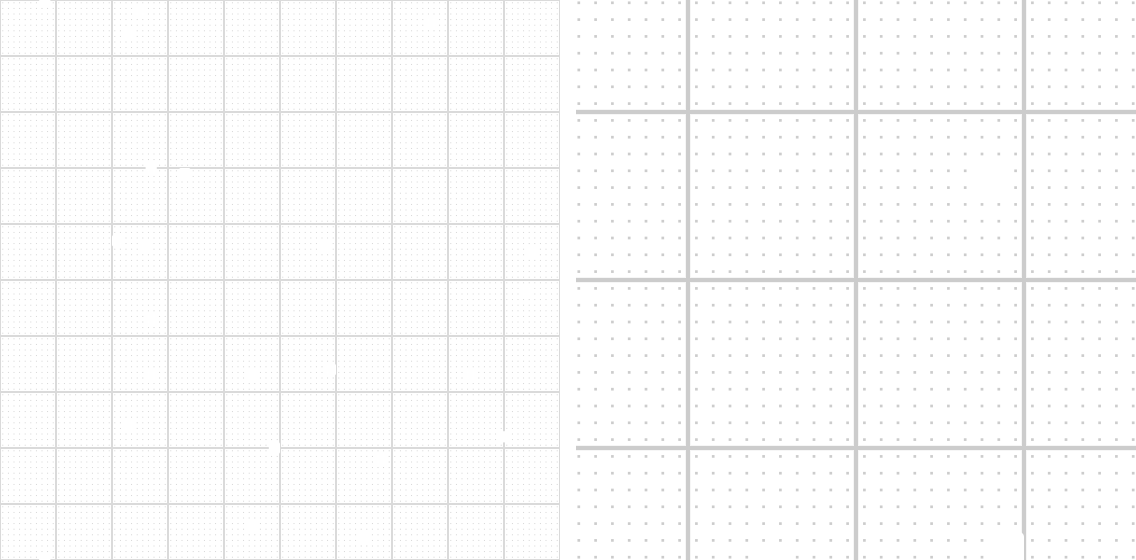
Left, the full canvas; right, a detail of the centre.
A WebGL 1 fragment shader for this pattern:

```glsl
precision highp float;

// Graph paper: a ruled grid of square cells over a fine lattice of dots,
// both box-filtered for smooth edges. Scattered worn patches, snapped to the
// dot lattice and wrapped at the canvas edges, fade the ink back to paper.

uniform vec2 u_resolution;

const float CELLS = 10.0;            // ruled cells across and down
const float DOTS = 100.0;            // dots across and down
const float LINE_WIDTH = 0.0026;     // in canvas units
const float DOT_SIZE = 0.0016;       // in canvas units
const int PATCH_COUNT = 22;
const float LARGE_PATCH_SHARE = 0.1; // share of patches three dots wide
const float PATCH_CORNER = 0.3;      // corner radius, in dot spacings
const float PATCH_SEED = 17.0;
const vec3 PAPER = vec3(1.0);
const vec3 LINE_INK = vec3(0.80);
const vec3 DOT_INK = vec3(0.80);

// Three values in 0..1 from one number.
vec3 hash3(float n) {
  vec3 p = fract(vec3(n) * vec3(0.1031, 0.1030, 0.0973));
  p += dot(p, p.yzx + 33.33);
  return fract((p.xxy + p.yzz) * p.zyx);
}

// Share of a pixel covered, per axis, by a bar centred at distance zero.
vec2 barCoverage(vec2 dist, float width, vec2 pixel) {
  vec2 hi = min(dist + 0.5 * pixel, vec2(0.5 * width));
  vec2 lo = max(dist - 0.5 * pixel, vec2(-0.5 * width));
  return clamp((hi - lo) / pixel, 0.0, 1.0);
}

// Signed distance to the nearest repeat centre, in canvas units.
vec2 repeatOffset(vec2 uv, float count) {
  return (fract(uv * count) - 0.5) / count;
}

float roundedBox(vec2 p, float halfSize, float radius) {
  vec2 q = abs(p) - halfSize + radius;
  return length(max(q, 0.0)) + min(max(q.x, q.y), 0.0) - radius;
}

// Coverage of the worn patches; p is measured in dot spacings.
float wornPatches(vec2 p, float pixel) {
  float worn = 0.0;
  for (int i = 0; i < PATCH_COUNT; i++) {
    vec3 rnd = hash3(float(i) + PATCH_SEED);
    float size = 2.0 + step(1.0 - LARGE_PATCH_SHARE, rnd.z);
    vec2 center = floor(rnd.xy * DOTS) + 0.5 * size;
    vec2 offset = mod(p - center + 0.5 * DOTS, DOTS) - 0.5 * DOTS;
    float dist = roundedBox(offset, 0.5 * size, PATCH_CORNER);
    worn = max(worn, clamp(0.5 - dist / pixel, 0.0, 1.0));
  }
  return worn;
}

void main() {
  vec2 uv = gl_FragCoord.xy / u_resolution;
  vec2 pixel = 1.0 / u_resolution;

  // Dots sit at lattice centres.
  vec2 dotBars = barCoverage(repeatOffset(uv, DOTS), DOT_SIZE, pixel);
  vec3 color = mix(PAPER, DOT_INK, dotBars.x * dotBars.y);

  // Lines run along cell borders, half a cell from the centres.
  vec2 lineOffset = repeatOffset(uv + 0.5 / CELLS, CELLS);
  vec2 lineBars = barCoverage(lineOffset, LINE_WIDTH, pixel);
  color = mix(color, LINE_INK, max(lineBars.x, lineBars.y));

  // Wear
  float patchPixel = DOTS * max(pixel.x, pixel.y);
  color = mix(color, PAPER, wornPatches(uv * DOTS, patchPixel));

  gl_FragColor = vec4(color, 1.0);
}
```
